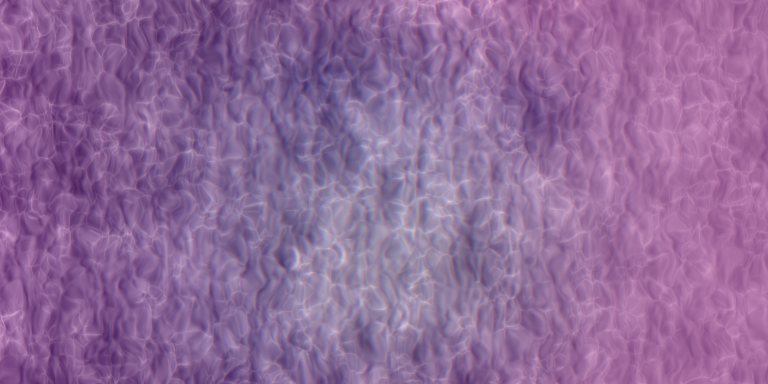
A WebGL 2 fragment shader for this texture:

```glsl
#version 300 es
precision highp float;
// Soft violet membrane with embossed cells, pale creases and a misty blue centre.

uniform vec2 u_resolution;
out vec4 fragColor;

// Ground colours
const vec3 PLUM = vec3(0.480, 0.318, 0.525);
const vec3 PINK = vec3(0.675, 0.435, 0.640);
const vec3 MIST = vec3(0.530, 0.490, 0.650);
const vec3 PEARL = vec3(0.685, 0.640, 0.700);
const vec3 HIGHLIGHT = vec3(1.0, 1.02, 0.86);

// Layout, in units of the canvas height
const vec2 MIST_CENTRE = vec2(0.97, 0.47);
const vec2 MIST_RADIUS = vec2(0.50, 0.54);
const vec2 PEARL_CENTRE = vec2(1.05, 0.33);
const vec2 PEARL_RADIUS = vec2(0.38, 0.27);
const vec3 BEAD_LEFT = vec3(0.755, 0.328, 0.027);   // xy centre, z radius
const vec3 BEAD_MIDDLE = vec3(0.870, 0.335, 0.032);
const vec3 BEAD_LOW = vec3(1.035, 0.178, 0.036);

// Texture
const vec2 LARGE_CELLS = vec2(22.0, 15.0);
const vec2 SMALL_CELLS = vec2(44.0, 27.0);
const vec2 GRAIN = vec2(95.0, 52.0);
const vec2 EMBOSS_STEP = vec2(0.010, 0.003);
const float FRINGE = 0.004;
const float CONTRAST = 0.235;

vec2 hash2(vec2 p) {
  vec3 q = fract(p.xyx * vec3(0.1031, 0.1030, 0.0973));
  q += dot(q, q.yzx + 33.33);
  return fract((q.xx + q.yz) * q.zy);
}

vec2 noise2(vec2 p) {
  vec2 i = floor(p), f = fract(p);
  f = f * f * (3.0 - 2.0 * f);
  vec2 low = mix(hash2(i), hash2(i + vec2(1, 0)), f.x);
  vec2 high = mix(hash2(i + vec2(0, 1)), hash2(i + vec2(1, 1)), f.x);
  return mix(low, high, f.y);
}

// Distances to the nearest and second nearest cell point
vec2 cellular(vec2 p) {
  vec2 cell = floor(p), nearest = vec2(8.0);
  for (int y = -1; y <= 1; y++) {
    for (int x = -1; x <= 1; x++) {
      vec2 id = cell + vec2(x, y);
      float d = length(id + 0.1 + 0.8 * hash2(id) - p);
      nearest = d < nearest.x ? vec2(d, nearest.x) : vec2(nearest.x, min(nearest.y, d));
    }
  }
  return nearest;
}

float gaussian(vec2 p, vec2 centre, vec2 radius) {
  vec2 q = (p - centre) / radius;
  return exp(-dot(q, q));
}

// Bends the cells so that their rims become irregular
vec2 warp(vec2 p) {
  p += 0.030 * (noise2(p * vec2(19.0, 15.0) + 40.0) - 0.5);
  return p + 0.012 * (noise2(p * vec2(53.0, 41.0) + 80.0) - 0.5);
}

float dome(float d) {
  return 1.0 - smoothstep(0.15, 0.75, d);
}

// Bright crescent on the right, shaded body on the left
float bead(vec2 p, vec3 shape) {
  vec2 q = (p - shape.xy) / (shape.z * vec2(0.85, 1.15));
  float d = length(q);
  float rim = exp(-22.0 * (d - 0.9) * (d - 0.9));
  return rim * (0.35 + 0.65 * q.x) + 0.35 * (1.0 - smoothstep(0.5, 1.0, d)) * q.x;
}

// Signed brightness of the embossed surface
float surface(vec2 p) {
  vec2 q = warp(p), side = q + EMBOSS_STEP;
  vec2 large = cellular(q * LARGE_CELLS), small = cellular(q * SMALL_CELLS + 17.0);
  float emboss = dome(large.x) - dome(cellular(side * LARGE_CELLS).x);
  emboss += 0.45 * (dome(small.x) - dome(cellular(side * SMALL_CELLS + 17.0).x));
  vec2 patches = smoothstep(0.30, 0.75, noise2(p * vec2(24.0, 13.0) + 5.0));
  float crease = exp(-7.0 * (large.y - large.x)) * patches.x;
  crease += 0.75 * exp(-5.0 * (small.y - small.x)) * patches.y;
  float grain = noise2(q * GRAIN).x - 0.5;
  float cloud = noise2(p * vec2(14.0, 10.0)).x + 0.9 * noise2(p * vec2(5.0, 6.0) + 9.0).y - 0.95;
  float tone = 0.60 * emboss + 0.70 * crease - 0.27 + 0.28 * grain + 0.50 * cloud;
  return tone + 0.9 * (bead(p, BEAD_LEFT) + bead(p, BEAD_MIDDLE) + bead(p, BEAD_LOW));
}

vec3 ground(vec2 p, float mist) {
  float across = smoothstep(0.55, 1.60, p.x + 0.18 * (p.y - 0.5));
  vec3 colour = mix(PLUM, PINK, across);
  colour += vec3(0.09, 0.05, 0.07) * exp(-p.x * 4.5);
  colour += vec3(0.07, 0.03, 0.04) * gaussian(p, vec2(1.15, 1.03), vec2(0.45, 0.14));
  colour += vec3(0.08, 0.075, 0.08) * gaussian(p, vec2(0.50, 0.30), vec2(0.28, 0.18));
  colour = mix(colour, MIST, 0.92 * mist);
  colour = mix(colour, PEARL, 0.58 * gaussian(p, PEARL_CENTRE, PEARL_RADIUS));
  // Dusky hollows
  float hollows = gaussian(p, vec2(1.39, 0.71), vec2(0.10, 0.09));
  hollows += 0.7 * gaussian(p, vec2(0.82, 0.80), vec2(0.14, 0.08));
  hollows += 0.5 * gaussian(p, vec2(0.68, 0.10), vec2(0.17, 0.07));
  return colour - vec3(0.08, 0.06, 0.04) * hollows;
}

void main() {
  vec2 p = gl_FragCoord.xy / u_resolution.y;
  p.x *= 2.0 * u_resolution.y / u_resolution.x;
  float mist = gaussian(p, MIST_CENTRE, MIST_RADIUS);
  // Colour fringes: warm to the right of each crease, blue to the left
  vec2 shift = vec2(FRINGE * (0.15 + 0.85 * mist), 0.0);
  vec3 tone = vec3(surface(p - shift), surface(p), surface(p + shift));
  float strength = CONTRAST * mix(1.0, 0.60, smoothstep(1.2, 1.75, p.x));
  vec3 colour = ground(p, mist) + strength * HIGHLIGHT * tone;
  fragColor = vec4(clamp(colour, 0.0, 1.0), 1.0);
}
```
